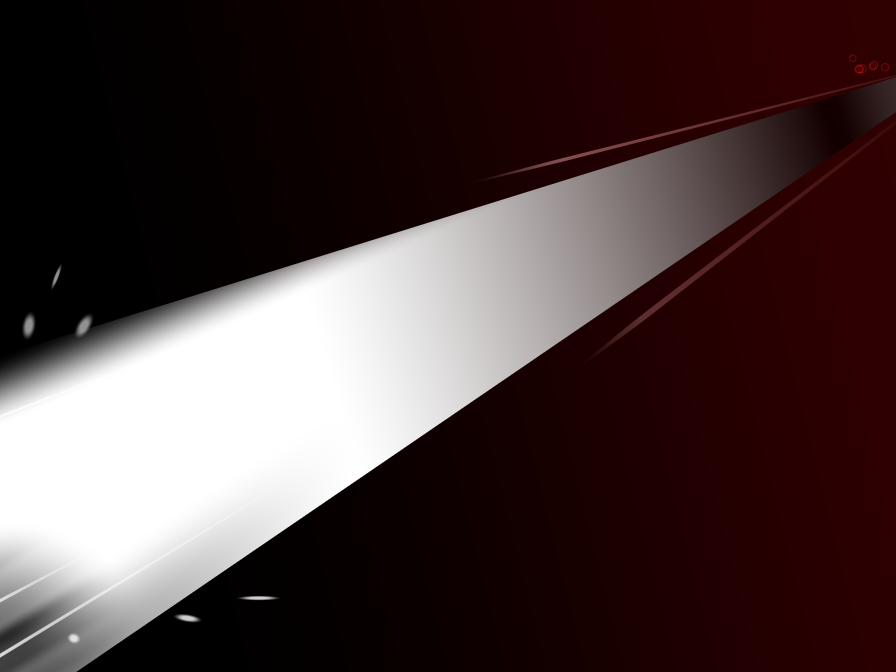
A Shadertoy shader for this background:

```glsl
// A white light beam narrowing to the upper right over a black to deep red backdrop, with streaks and sparks.
#define UPPER_SLOPE 0.311
#define LOWER_SLOPE 0.683
#define BEAM_END_TOP vec2(1.333, 0.885)
#define BEAM_END_LOW vec2(1.333, 0.833)
#define DEEP_RED vec3(0.19, 0.002, 0.004)
#define RAY_COLOR vec3(0.50, 0.38, 0.38)
#define EMBER_COLOR vec3(0.50, 0.04, 0.05)
#define EMBERS 7

float hash(float n) {
    return fract(sin(n * 12.9898) * 43758.5453);
}

float noise(float x) {
    float f = fract(x);
    return mix(hash(floor(x)), hash(floor(x) + 1.0), f * f * (3.0 - 2.0 * f));
}

// Antialiased coverage of a signed distance, positive inside
float coverage(float d) {
    return clamp(d * iResolution.y + 0.5, 0.0, 1.0);
}

// Tapered line that swells quickly after a and fades toward b
float streak(vec2 p, vec2 a, vec2 b, float width) {
    vec2 ab = b - a;
    float h = clamp(dot(p - a, ab) / dot(ab, ab), 0.0, 1.0);
    float envelope = smoothstep(0.0, 0.25, h) * (1.0 - 0.85 * h);
    float d = length(p - a - ab * h);
    return coverage(width * (0.3 + 0.7 * envelope) - d) * envelope;
}

// Soft rotated ellipse
float glint(vec2 p, vec2 center, float angle, vec2 size) {
    float c = cos(angle), s = sin(angle);
    vec2 q = mat2(c, -s, s, c) * (p - center);
    return 1.0 - smoothstep(0.3, 1.0, length(q / size));
}

vec3 backdrop(vec2 p) {
    return DEEP_RED * smoothstep(0.1, 1.5, p.x + 0.25 * (p.y - 0.5));
}

// Beam colour in rgb, opacity in a
vec4 beam(vec2 p) {
    float top = BEAM_END_TOP.y + UPPER_SLOPE * (p.x - BEAM_END_TOP.x) - p.y;
    float low = p.y - BEAM_END_LOW.y - LOWER_SLOPE * (p.x - BEAM_END_LOW.x);
    float mask = coverage(top * 0.95) * coverage(low * 0.83);

    // Falloff along the beam, with a faint rise at its far end
    float along = p.x + 0.3 * p.y;
    float t = clamp((along - 0.62) / 0.86, 0.0, 1.0);
    float light = 1.0 - 0.93 * pow(t, 1.25);
    light += 0.15 * smoothstep(1.48, 1.60, along);

    // Grey lower rim and streaked shadow in the near corner
    float rim = 1.0 - smoothstep(0.0, 0.14, low);
    light *= 1.0 - 0.38 * rim * (1.0 - smoothstep(0.1, 0.55, p.x));
    float corner = 1.0 - smoothstep(0.02, 0.20, length((p - vec2(0.0, 0.03)) * vec2(0.85, 1.0)));
    float grain = noise((p.y - 0.6 * p.x) * 42.0 + 3.0);
    light *= 1.0 - corner * (0.45 + 0.5 * grain);

    // Soft shoulder where the glow spreads at the upper left
    float shoulder = smoothstep(-0.055, 0.055, 0.418 + 0.44 * p.x - p.y);
    vec3 color = vec3(light) - vec3(0.0, 0.085, 0.085) * (1.0 - light) * smoothstep(0.4, 0.8, p.x);
    return vec4(max(color, 0.0), mask * shoulder);
}

// Flying chips above and below the near end of the beam
float sparks(vec2 p) {
    float sum = 0.0;
    for (int i = 0; i < 3; i++) {
        float k = float(i), odd = mod(k, 2.0);
        vec2 upper = vec2(0.043 + 0.041 * k, 0.515 + 0.073 * odd);
        sum += 0.6 * glint(p, upper, 1.4 - 0.2 * k, vec2(0.023, mix(0.011, 0.004, odd)));
        vec2 lower = vec2(0.11 + 0.275 * pow(k * 0.5, 0.7), 0.05 + 0.03 * k);
        sum += 0.85 * glint(p, lower, -0.3 + 0.15 * k, vec2(0.011 + 0.012 * k, 0.009 - 0.0025 * k));
    }
    return min(sum, 1.0);
}

// Small red rings near the far end
float embers(vec2 p) {
    float sum = 0.0;
    for (int i = 0; i < EMBERS; i++) {
        float k = float(i) + 1.0;
        vec2 center = vec2(1.297, 0.911) + (vec2(hash(k), hash(k + 20.0)) - 0.5) * vec2(0.07, 0.028);
        float radius = mix(0.003, 0.007, hash(k + 40.0));
        sum += 0.5 * coverage(0.0008 - abs(length(p - center) - radius));
    }
    return min(sum, 1.0);
}

void mainImage(out vec4 fragColor, in vec2 fragCoord) {
    vec2 p = fragCoord / iResolution.y;
    vec3 color = backdrop(p);
    vec4 glow = beam(p);
    color = mix(color, glow.rgb, glow.a);

    // Rays outside the beam
    color += RAY_COLOR * streak(p, vec2(0.686, 0.724), vec2(1.333, 0.887), 0.003);
    color += 0.6 * RAY_COLOR * streak(p, vec2(0.854, 0.448), vec2(1.333, 0.818), 0.005);

    // White speed lines at the near end
    float lines = streak(p, vec2(-0.13, 0.330), vec2(0.39, 0.531), 0.0018);
    lines += streak(p, vec2(-0.10, 0.325), vec2(0.26, 0.462), 0.0045);
    lines += streak(p, vec2(-0.07, 0.069), vec2(0.13, 0.175), 0.003);
    lines += streak(p, vec2(-0.13, -0.055), vec2(0.41, 0.274), 0.003);
    color = mix(color, vec3(1.0), min(lines, 1.0));

    color = mix(color, vec3(0.95), sparks(p));
    color += EMBER_COLOR * embers(p);
    fragColor = vec4(clamp(color, 0.0, 1.0), 1.0);
}
```
